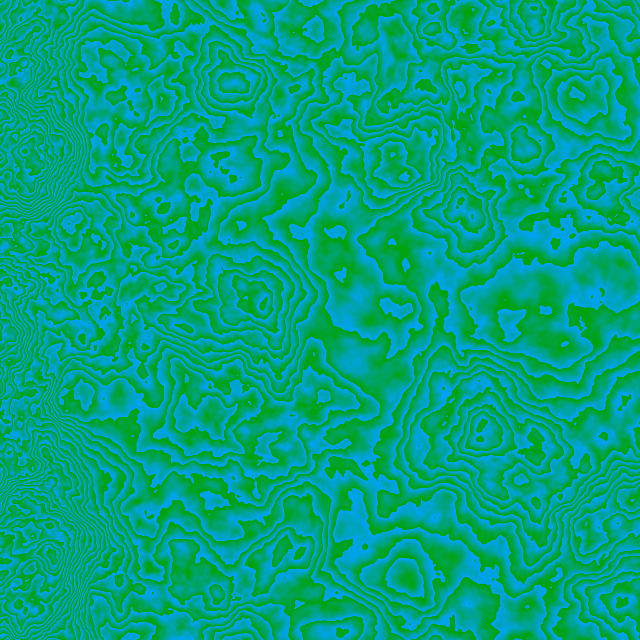
Reproduce this texture procedurally as a three.js fragment shader.

```glsl
varying vec2 vUv;

#define HILL_FREQ 4.5
#define HILL_HEIGHT 7.4
#define OCTAVES 6
#define GAIN 0.46
#define WARP 0.03
#define STRIP_X 0.12
#define STRIP_RISE 3.5
#define STRIP_ROUGHNESS 1.5
#define EDGE 0.0012
#define GREEN 0.64
#define BLUE_MAX 0.98

// Random unit gradient for a lattice cell
vec2 cellGradient(vec2 cell) {
  vec3 p = fract(cell.xyx * vec3(0.1031, 0.1030, 0.0973));
  p += dot(p, p.yzx + 33.33);
  float angle = 6.28318 * fract((p.x + p.y) * p.z);
  return vec2(cos(angle), sin(angle));
}

float gradientNoise(vec2 p) {
  vec2 cell = floor(p);
  vec2 f = p - cell;
  vec2 u = f * f * f * (f * (f * 6.0 - 15.0) + 10.0);
  vec2 right = vec2(1.0, 0.0);
  vec2 up = vec2(0.0, 1.0);
  float a = dot(cellGradient(cell), f);
  float b = dot(cellGradient(cell + right), f - right);
  float c = dot(cellGradient(cell + up), f - up);
  float d = dot(cellGradient(cell + 1.0), f - 1.0);
  return mix(mix(a, b, u.x), mix(c, d, u.x), u.y);
}

float fbm(vec2 p) {
  float sum = 0.0;
  float amplitude = 1.0;
  for (int i = 0; i < OCTAVES; i++) {
    sum += amplitude * gradientNoise(p);
    p = mat2(1.6, 1.2, -1.2, 1.6) * p + 17.3;
    amplitude *= GAIN;
  }
  return sum;
}

// Terrain height, counted in colour bands
float terrain(vec2 p) {
  vec2 bend = vec2(gradientNoise(p * 6.0 + 40.0), gradientNoise(p * 6.0 + 71.0));
  float hills = fbm((p + WARP * bend) * HILL_FREQ + 23.0);

  // Calm basins and rougher uplands
  float relief = mix(0.7, 1.4, smoothstep(-0.3, 0.3, gradientNoise(p * 3.0 + 9.0)));

  // Steep, rough strip along the left side, wider at the bottom
  float stripX = STRIP_X + 0.07 * (1.0 - smoothstep(0.05, 0.35, p.y)) + 0.06 * bend.x;
  float strip = 1.0 - smoothstep(-0.09, 0.02, p.x - stripX);
  float slope = 25.0 * max(stripX - p.x, 0.0);

  return HILL_HEIGHT * hills * (relief + STRIP_ROUGHNESS * strip)
       + STRIP_RISE * strip + slope;
}

void main() {
  // Slope sets the width of the smoothed drop between bands
  float h = terrain(vUv);
  vec2 grad = vec2(terrain(vUv + vec2(EDGE, 0.0)), terrain(vUv + vec2(0.0, EDGE))) - h;
  float drop = clamp(length(grad), 0.005, 0.5);

  // Sawtooth: slow rise from green to blue, then a sharp fall
  float band = fract(h);
  float blue = min(band / (1.0 - drop), (1.0 - band) / drop);

  gl_FragColor = vec4(0.0, GREEN, BLUE_MAX * blue, 1.0);
}
```
